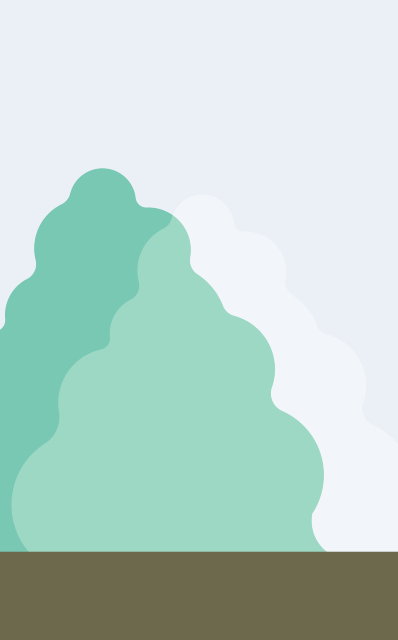
Write a Shadertoy shader that draws this background.

```glsl
// Two overlapping flat trees behind a band of soil under a pale sky.
// Each crown is a chain of circles joined by tangent fillets; the paler
// tree is a smaller, shifted copy that lightens whatever lies beneath it.

#define GROUND_HEIGHT 0.138
#define PALE_SCALE 0.95
#define PALE_OFFSET vec2(0.164, -0.004)
#define SKY vec3(0.922, 0.941, 0.969)
#define PALE_SKY vec3(0.949, 0.961, 0.980)
#define LEAF vec3(0.473, 0.784, 0.706)
#define PALE_LEAF vec3(0.612, 0.847, 0.769)
#define SOIL vec3(0.427, 0.412, 0.302)

// Lobes from lower left over the top to lower right:
// centre, radius, and radius of the fillet to the next lobe
const int LOBE_COUNT = 9;
const vec4 LOBES[LOBE_COUNT] = vec4[LOBE_COUNT](
    vec4(-0.034, 0.2266, 0.1198, 0.0521),
    vec4(0.013, 0.3945, 0.0898, 0.0182),
    vec4(0.0711, 0.5078, 0.0633, 0.026),
    vec4(0.1302, 0.612, 0.0768, 0.026),
    vec4(0.1602, 0.6849, 0.0521, 0.0169),
    vec4(0.2318, 0.6094, 0.0664, 0.026),
    vec4(0.2513, 0.4844, 0.1042, 0.026),
    vec4(0.3434, 0.4232, 0.0863, 0.03),
    vec4(0.3967, 0.2578, 0.1094, 0.0));

// Signed distance to the line a-b, negative on its left
float edge(vec2 p, vec2 a, vec2 b) {
    vec2 dir = normalize(b - a);
    return dot(p - a, vec2(dir.y, -dir.x));
}

// Counter-clockwise triangle
float triangle(vec2 p, vec2 a, vec2 b, vec2 c) {
    return max(edge(p, a, b), max(edge(p, b, c), edge(p, c, a)));
}

// Fills the notch left of a-b with an arc tangent to both circles
float fillet(vec2 p, vec4 a, vec4 b) {
    float gap = distance(a.xy, b.xy);
    vec2 dir = (b.xy - a.xy) / gap;
    float reachA = a.z + a.w;
    float reachB = b.z + a.w;
    float along = (reachA * reachA - reachB * reachB + gap * gap) / (2.0 * gap);
    float across = sqrt(max(reachA * reachA - along * along, 0.0));
    vec2 centre = a.xy + dir * along + vec2(-dir.y, dir.x) * across;
    return max(triangle(p, a.xy, b.xy, centre), a.w - distance(p, centre));
}

float tree(vec2 p) {
    // Solid core, running below the ground line
    float d = triangle(p, LOBES[4].xy, vec2(-0.130, 0.0), vec2(0.536, 0.0));

    // Flared foot with a round hollow
    vec2 box = abs(p - vec2(0.3202, 0.1107)) - vec2(0.1902, 0.1107);
    float hollow = 0.0612 - distance(p, vec2(0.5482, 0.1862));
    d = min(d, max(max(box.x, box.y), hollow));

    // Lobes and the fillets between neighbours
    for (int i = 0; i < LOBE_COUNT; i++) {
        d = min(d, distance(p, LOBES[i].xy) - LOBES[i].z);
        if (i < LOBE_COUNT - 1) d = min(d, fillet(p, LOBES[i], LOBES[i + 1]));
    }
    return d;
}

// Coverage of a shape, softened over about one pixel
float cover(float d) {
    float pixel = 1.0 / iResolution.y;
    return 1.0 - smoothstep(-0.6 * pixel, 0.6 * pixel, d);
}

void mainImage(out vec4 fragColor, in vec2 fragCoord) {
    vec2 p = fragCoord / iResolution.y;

    float front = cover(tree(p));
    float pale = cover(tree((p - PALE_OFFSET) / PALE_SCALE) * PALE_SCALE);

    vec3 sky = mix(SKY, PALE_SKY, pale);
    vec3 leaf = mix(LEAF, PALE_LEAF, pale);
    vec3 color = mix(sky, leaf, front);
    color = mix(color, SOIL, cover(p.y - GROUND_HEIGHT));

    fragColor = vec4(color, 1.0);
}
```
